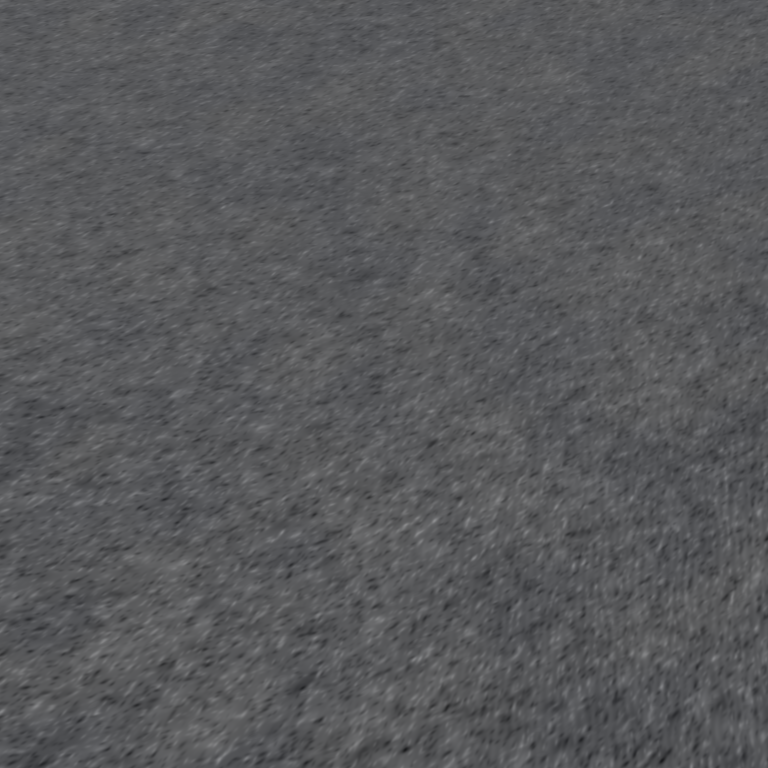
Reproduce this texture procedurally as a Shadertoy shader.

```glsl
// Charcoal heathered felt seen at a slant, with leaning fibres and faint knit columns.

const vec3 CHARCOAL = vec3(0.346, 0.349, 0.357);
const vec3 COOL_TINT = vec3(-0.003, -0.001, 0.004);
const float TILT = 0.35;          // how fast the cloth recedes
const float VANISHING_X = 0.85;   // where the columns converge

vec3 hash3(vec2 cell, float seed) {
    vec3 p = fract(vec3(cell.xyx + seed * 17.3) * vec3(0.1031, 0.1030, 0.0973));
    p += dot(p, p.yxz + 33.33);
    return fract((p.xxy + p.yzz) * p.zyx);
}

// Flat cloth coordinates, with scale one at the lower edge.
vec2 clothPlane(vec2 uv) {
    float depth = 1.0 / (1.0 - TILT * uv.y);
    return vec2(uv.x - VANISHING_X, 1.0 / TILT) * depth;
}

// Cellular noise of soft elongated spots; taper holds the inverse length and width.
float fibreNoise(vec2 p, float angle, vec2 taper, float seed) {
    vec2 cell = floor(p);
    float sum = 0.0;
    for (int j = -1; j <= 1; j++) {
        for (int i = -1; i <= 1; i++) {
            vec2 id = cell + vec2(i, j);
            vec3 rnd = hash3(id, seed);
            float turn = angle + (fract(rnd.z * 7.0) - 0.5) * 0.9;
            vec2 dir = vec2(cos(turn), sin(turn));
            vec2 d = p - id - rnd.xy;
            vec2 q = vec2(dot(d, dir), dot(d, vec2(-dir.y, dir.x))) * taper;
            sum += (rnd.z * 2.0 - 1.0) * exp(-dot(q, q));
        }
    }
    // Scale to roughly unit deviation.
    return sum * 1.38 * sqrt(taper.x * taper.y);
}

// Fine vertical ribs that wander slightly.
float knitColumns(vec2 p, float wander) {
    return sin(p.x * 530.0 + sin(p.y * 41.0) * 0.7 + wander);
}

void mainImage(out vec4 fragColor, in vec2 fragCoord) {
    vec2 uv = fragCoord / iResolution.xy;
    vec2 cloth = clothPlane(uv);
    float lean = mix(0.55, 1.25, uv.x) * (1.0 - 0.5 * uv.y);

    // Fibres from fine to broad
    float hair = fibreNoise(cloth * 112.0, lean, vec2(2.0, 4.2), 1.0);
    float fibre = fibreNoise(cloth * 68.0, lean, vec2(2.1, 5.0), 2.0);
    float tuft = fibreNoise(cloth * 34.0, lean * 0.8, vec2(2.0, 3.6), 3.0);
    float mottle = fibreNoise(cloth * 10.0, lean * 0.5, vec2(1.8, 2.6), 4.0);
    float heather = 0.48 * hair + 0.60 * fibre + 0.42 * tuft + 0.22 * mottle;

    // Sparse pale flecks
    float fleck = fibreNoise(cloth * 46.0 + 9.0, lean * 0.4, vec2(2.0, 4.8), 5.0);
    heather += 0.45 * smoothstep(1.5, 3.2, fleck) - 0.02;

    // Ribs show most at the near right
    float ribFade = smoothstep(0.25, 0.9, uv.x) * (1.0 - smoothstep(0.3, 0.8, uv.y));
    heather += 0.32 * ribFade * knitColumns(cloth, tuft * 0.8);

    // Contrast softens with distance
    float contrast = mix(0.044, 0.023, smoothstep(0.0, 1.0, uv.y));
    float light = 0.012 * (uv.y - 0.5) - 0.006 * (uv.x - 0.5);
    vec3 color = CHARCOAL + light + heather * contrast;
    color += COOL_TINT * clamp(-mottle, -1.0, 1.0) * 0.6;
    fragColor = vec4(clamp(color, 0.0, 1.0), 1.0);
}
```
